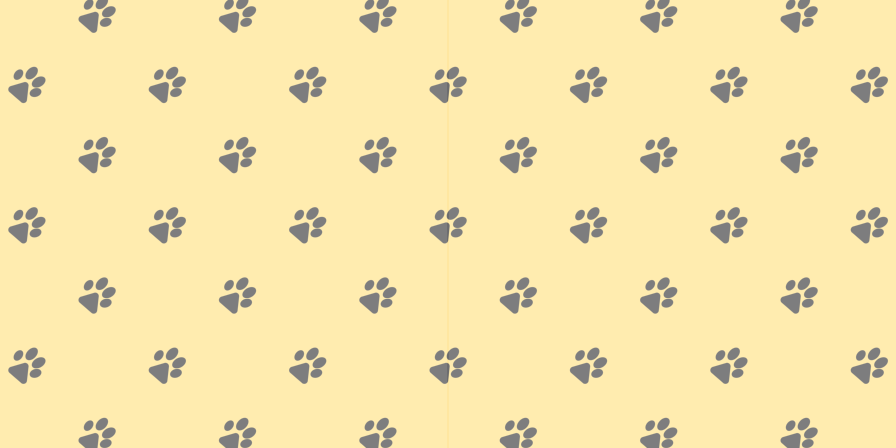
Reproduce this pattern procedurally as a Shadertoy shader.

```glsl
const vec3 CREAM = vec3(1.0, 0.925, 0.687);
const vec3 GREY = vec3(0.49, 0.49, 0.495);
const float PERIOD = 0.3134;                  // lattice step, in canvas heights
const vec2 ANCHOR = vec2(-0.0013, -0.0026);   // one paw, from the canvas centre
const float PAW_UNIT = 1.0 / 576.0;           // paw drawing unit, in canvas heights
const float PAD_ROUNDING = 4.5;
const float SEAM_WIDTH = 0.0026;
const float SEAM_STRENGTH = 0.45;

// Approximate signed distance to a tilted ellipse
float ellipse(vec2 p, vec2 centre, vec2 radii, float degrees) {
    float a = radians(degrees);
    p -= centre;
    p = vec2(cos(a) * p.x + sin(a) * p.y, cos(a) * p.y - sin(a) * p.x);
    float k = length(p / radii);
    return k * (k - 1.0) / max(length(p / (radii * radii)), 1e-4);
}

// Squared distance to a segment, paired with the side of the edge
vec2 edge(vec2 p, vec2 a, vec2 b) {
    vec2 e = b - a, w = p - a;
    vec2 d = w - e * clamp(dot(w, e) / dot(e, e), 0.0, 1.0);
    return vec2(dot(d, d), w.x * e.y - w.y * e.x);
}

// Signed distance to a triangle with clockwise corners
float triangle(vec2 p, vec2 a, vec2 b, vec2 c) {
    vec2 d = min(min(edge(p, a, b), edge(p, b, c)), edge(p, c, a));
    return -sqrt(d.x) * sign(d.y);
}

float paw(vec2 p) {
    float d = triangle(p, vec2(-18.5, -6.0), vec2(-1.5, -1.0), vec2(-3.5, -19.0)) - PAD_ROUNDING;
    d = min(d, ellipse(p, vec2(-10.0, 13.0), vec2(7.5, 5.2), 52.0));
    d = min(d, ellipse(p, vec2(7.0, 15.0), vec2(9.5, 6.2), 46.0));
    d = min(d, ellipse(p, vec2(16.0, 3.5), vec2(9.5, 6.2), 30.0));
    d = min(d, ellipse(p, vec2(12.0, -10.0), vec2(7.7, 5.5), 18.0));
    return d;
}

// Offset from the centre of the nearest square cell
vec2 cell(vec2 p) {
    return (fract(p / PERIOD + 0.5) - 0.5) * PERIOD;
}

void mainImage(out vec4 fragColor, in vec2 fragCoord) {
    vec2 p = (fragCoord - 0.5 * iResolution.xy) / iResolution.y;
    float pixel = 1.0 / iResolution.y;

    // Two interleaved square lattices form the staggered rows
    vec2 q = p - ANCHOR;
    float d = min(paw(cell(q) / PAW_UNIT), paw(cell(q - 0.5 * PERIOD) / PAW_UNIT)) * PAW_UNIT;
    float ink = smoothstep(0.75 * pixel, -0.75 * pixel, d);
    vec3 colour = mix(CREAM, GREY, ink);

    // Faint overlap seam down the middle, darkening what lies beneath
    float seam = clamp((0.5 * SEAM_WIDTH - abs(p.x)) / pixel + 0.5, 0.0, 1.0);
    colour = mix(colour, colour * colour, SEAM_STRENGTH * seam);

    fragColor = vec4(colour, 1.0);
}
```
